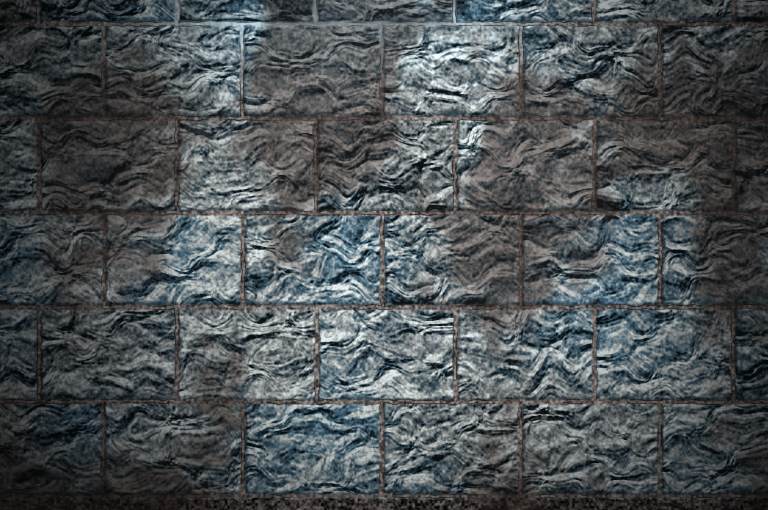
Write a Shadertoy shader that draws this texture.

```glsl
// Wall of rough-hewn blue-grey stone blocks in running bond with thin mortar.
// Warped cellular and value noise form a relief lit from above; stains, chipped
// lower edges, a pale glow at the top and a dark vignette add the wear.

#define STONE vec2(0.2725, 0.1852)   // block pitch in canvas heights
#define FIRST_JOINT vec2(0.203, 0.027)
#define ROW_SHIFT 0.47               // offset of every second row
#define JOINT 0.0042                 // half width of the mortar
#define RELIEF 4.6                   // strength of the relief light
#define GRAIN 0.30                   // strength of the fine speckle
#define STAIN 0.62
#define VIGNETTE 0.76
#define MORTAR vec3(0.50, 0.465, 0.45)
#define BLUE_TINT vec3(0.66, 1.00, 1.19)
#define GREY_TINT vec3(0.97, 1.01, 1.01)
#define SOOT vec3(0.15, 0.125, 0.115)

float hash(vec2 p) {
    vec3 q = fract(vec3(p.xyx) * 0.1031);
    q += dot(q, q.yzx + 33.33);
    return fract((q.x + q.y) * q.z);
}

float noise(vec2 p) {
    vec2 i = floor(p), f = fract(p);
    f = f * f * (3.0 - 2.0 * f);
    return mix(mix(hash(i), hash(i + vec2(1, 0)), f.x),
               mix(hash(i + vec2(0, 1)), hash(i + vec2(1, 1)), f.x), f.y);
}

// Distance to the nearest scattered cell point
float cellular(vec2 p) {
    vec2 i = floor(p), f = fract(p);
    float nearest = 4.0;
    for (int y = -1; y <= 1; y++)
    for (int x = -1; x <= 1; x++) {
        vec2 c = vec2(x, y);
        vec2 r = c + vec2(hash(i + c), hash(i + c + 57.0)) - f;
        nearest = min(nearest, dot(r, r));
    }
    return sqrt(nearest);
}

// Height of the hewn surface: broken facets plus layered roughness
float relief(vec2 p) {
    vec2 warp = vec2(noise(p * 24.0), noise(p * 24.0 + 40.0));
    float h = -0.22 * cellular(p * vec2(17, 30) + 2.2 * warp);
    vec2 q = p * vec2(17, 25) + warp;
    float amp = 0.5;
    for (int k = 0; k < 4; k++) {
        h += amp * noise(q);
        q = mat2(1.9, 0.5, -0.5, 1.9) * q + 13.7;
        amp *= 0.54;
    }
    return h;
}

void mainImage(out vec4 fragColor, in vec2 fragCoord) {
    vec2 uv = fragCoord / iResolution.xy;
    vec2 p = fragCoord / iResolution.y;
    float aa = 1.0 / iResolution.y;

    // Running bond with ragged edges and slightly uneven upright joints
    vec2 ragged = vec2(noise(p * 75.0), noise(p * 75.0 + 19.0)) - 0.5;
    vec2 cell = (p + 0.0045 * ragged - FIRST_JOINT) / STONE;
    float row = floor(cell.y);
    cell.x += ROW_SHIFT * mod(row, 2.0);
    vec2 id = floor(cell), f = cell - id;
    float leftEdge = f.x - 0.012 * (hash(id) - 0.5);
    float rightEdge = 1.0 - f.x + 0.012 * (hash(id + vec2(1, 0)) - 0.5);
    vec2 low = vec2(leftEdge, f.y) * STONE - JOINT;
    vec2 high = vec2(rightEdge, 1.0 - f.y) * STONE - JOINT;
    vec2 inner = min(low, high);
    float edge = min(inner.x, inner.y);
    float stone = smoothstep(-aa, aa + 0.0012, edge);

    // Light from above on the relief, then speckle
    vec2 s = p + 7.0 * vec2(hash(id + 3.0), hash(id + 8.0));
    float light = relief(s) - relief(s + vec2(-0.0009, 0.0030));
    float speckle = noise(p * 185.0) + 0.6 * noise(p * 330.0 + 5.0) - 0.8;
    float patches = noise(p * vec2(9, 11) + 31.0);
    float tone = 0.47 + 0.10 * (hash(id + 21.0) - 0.5) + 0.12 * (patches - 0.5);
    tone += RELIEF * clamp(light, -0.08, 0.06) + GRAIN * speckle;

    // Chipped, shaded lower and left borders; faint light on the upper border
    float chip = noise(p * vec2(28, 40) + 70.0);
    float lowShade = 1.0 - smoothstep(0.0, 0.004 + 0.022 * chip * chip, low.y);
    float leftShade = 1.0 - smoothstep(0.0, 0.002 + 0.009 * chip, low.x);
    tone *= 1.0 - 0.55 * lowShade * smoothstep(0.2, 0.6, chip + 0.15);
    tone *= 1.0 - 0.50 * leftShade;
    tone += 0.05 * (1.0 - smoothstep(0.0, 0.008, high.y));
    tone = clamp(tone, 0.06, 0.85);

    // Shadows and some patches turn blue, lit grains stay grey
    float grey = smoothstep(0.18, 0.58, tone + 0.30 * (noise(p * 6.0 + 90.0) - 0.5)
                            + 0.14 * (hash(id + 33.0) - 0.5));
    vec3 color = tone * mix(BLUE_TINT, GREY_TINT, grey);

    // Mortar with a broken dark seam, and a plain ledge under the lowest row
    float glow = exp(-dot((uv - vec2(0.43, 0.97)) * vec2(4.2, 8.0),
                          (uv - vec2(0.43, 0.97)) * vec2(4.2, 8.0)));
    vec3 joint = MORTAR * (0.85 + 0.75 * speckle);
    joint = mix(joint, vec3(0.86, 0.94, 0.97), 0.85 * glow);
    float seam = 1.0 - smoothstep(0.0, 0.0022, abs(edge + 0.0006));
    joint *= 1.0 - 0.55 * seam * smoothstep(0.35, 0.65, noise(p * 33.0));
    color = mix(joint, color, stone);
    float ledge = 1.0 - smoothstep(-0.008, -0.003, p.y - FIRST_JOINT.y);
    color = mix(color, MORTAR * (0.55 + 0.9 * speckle + 2.0 * light), ledge);

    // Sooty runs, heavier toward the sides
    float run = noise(p * vec2(7, 4) + 12.0) + 0.3 * (noise(p * 30.0) - 0.5);
    float soot = smoothstep(0.52, 0.90, run + 0.35 * abs(uv.x - 0.52));
    color = mix(color, SOOT * (0.7 + 1.6 * tone), STAIN * soot);

    // Overall lighting
    float radius = length((uv - vec2(0.54, 0.56)) * vec2(1.6, 1.1));
    color *= 1.10 - VIGNETTE * smoothstep(0.22, 1.02, radius);
    color *= 1.0 + 0.35 * glow * vec3(0.7, 1.0, 1.15);
    fragColor = vec4(clamp(color, 0.0, 1.0), 1.0);
}
```
